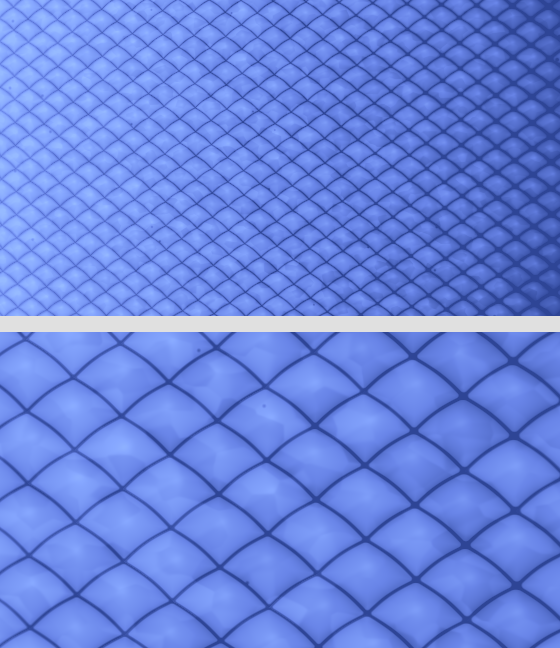
Top: the whole. Bottom: its middle third, enlarged.
Reproduce this texture procedurally as a Shadertoy shader.

```glsl
// Blue embossed plastic sheet: a diagonal lattice of domed cells with thin dark seams.

const vec2 SEAM_DOWN = vec2(0.0521, -0.0417);  // lattice step, down and right
const vec2 SEAM_UP = vec2(0.0509, 0.0359);     // lattice step, up and right
const vec2 LATTICE_ORIGIN = vec2(0.037, 0.067);
const float PERSPECTIVE = 0.07;                // cells grow to the right
const float SEAM_BOW = 0.05;                   // seams arch over each dome
const float SEAM_WIDTH = 0.0017;
const float SEAM_DEPTH = 0.31;
const float GROOVE_WIDTH = 0.0055;
const float GROOVE_DEPTH = 0.25;
const float CRUMPLE_SCALE = 2.6;
const float CRUMPLE_DEPTH = 0.16;
const float CELL_VARIATION = 0.06;
const float LIGHT_LEVEL = 0.57;
const float LIGHT_SLOPE = 0.35;                // fade from left to right
const float SPECK_SCALE = 16.0;
const float SPECK_RADIUS = 0.0022;
const float SPECK_CHANCE = 0.05;
const vec3 SHADOW_BLUE = vec3(0.18, 0.27, 0.59);
const vec3 BODY_BLUE = vec3(0.41, 0.52, 0.91);
const vec3 LIGHT_BLUE = vec3(0.59, 0.73, 1.05);
const float PI = 3.14159;

vec2 hash2(vec2 p) {
    vec3 h = fract(p.xyx * vec3(0.1031, 0.1030, 0.0973));
    h += dot(h, h.yzx + 33.33);
    return fract((h.xx + h.yz) * h.zy);
}

// Soft cellular noise: each patch keeps its own tone, blended at the borders.
float cellularTone(vec2 p) {
    vec2 id = floor(p), f = fract(p);
    float sum = 0.0, total = 0.0;
    for (int y = -1; y <= 1; y++)
    for (int x = -1; x <= 1; x++) {
        vec2 o = vec2(x, y);
        vec2 h = hash2(id + o);
        vec2 d = o + h - f;
        float w = exp(-14.0 * dot(d, d));
        sum += w * fract(h.x * 7.3 + h.y * 3.7);
        total += w;
    }
    return sum / total;
}

// Signed distance to the inside of a rounded cell, positive inside.
float cellInset(vec2 c, vec2 halfSize, float radius) {
    vec2 q = abs(c) - halfSize + radius;
    return radius - length(max(q, 0.0)) - min(max(q.x, q.y), 0.0);
}

float specks(vec2 p, float blur) {
    vec2 g = p * SPECK_SCALE;
    vec2 h = hash2(floor(g) + 71.0);
    vec2 center = 0.2 + 0.6 * hash2(floor(g) + 19.0);
    float d = length(fract(g) - center) / SPECK_SCALE;
    return step(h.x, SPECK_CHANCE) * (1.0 - smoothstep(0.0, SPECK_RADIUS + blur, d));
}

vec3 blueRamp(float tone) {
    vec3 low = mix(SHADOW_BLUE, BODY_BLUE, clamp(tone * 2.0, 0.0, 1.0));
    return mix(low, LIGHT_BLUE, clamp(tone * 2.0 - 1.0, 0.0, 1.0));
}

void mainImage(out vec4 fragColor, in vec2 fragCoord) {
    vec2 p = (fragCoord - 0.5 * iResolution.xy) / iResolution.y;
    float pixel = 1.0 / iResolution.y;

    // Lattice coordinates with mild perspective and arched seams
    vec2 sheet = p / (1.0 + PERSPECTIVE * p.x);
    vec2 q = inverse(mat2(SEAM_DOWN, SEAM_UP)) * (sheet - LATTICE_ORIGIN);
    vec2 arch = sin(PI * fract(q));
    q += SEAM_BOW * vec2(arch.y, -arch.x);
    vec2 id = floor(q);
    vec2 c = fract(q) - 0.5;
    vec2 rnd = hash2(id + 40.0);

    // Focus is sharp along the middle and soft toward both sides
    float defocus = smoothstep(0.15, 0.95, abs(p.x + 0.25 * p.y));
    float blur = pixel + 0.0035 * defocus;

    // Seams and the shaded groove beside them; corners fill in to the right
    float area = abs(SEAM_DOWN.x * SEAM_UP.y - SEAM_DOWN.y * SEAM_UP.x);
    vec2 cellSize = area / vec2(length(SEAM_UP), length(SEAM_DOWN));
    float radius = mix(0.004, 0.014, smoothstep(-0.1, 0.9, p.x));
    float inset = cellInset(c * cellSize, 0.5 * cellSize, radius);
    float seam = 1.0 - smoothstep(SEAM_WIDTH - blur, SEAM_WIDTH + blur, inset);
    seam *= mix(1.0, 0.75, defocus);
    float groove = exp(-max(inset, 0.0) / GROOVE_WIDTH);

    // Dome shading: broad glow, a slanted facet and a small glint
    vec2 s = (SEAM_DOWN * c.x + SEAM_UP * c.y) / length(SEAM_DOWN);
    vec2 glintAt = vec2(0.04, 0.06) + 0.14 * (rnd - 0.5);
    vec2 g = s - glintAt;
    float glow = exp(-9.0 * dot(s, s));
    float facet = smoothstep(-0.06, 0.06, g.y - 0.5 * g.x)
                * (1.0 - smoothstep(-0.02, 0.2, g.x + 0.4 * g.y));
    float glint = exp(-90.0 * dot(g, g));
    float crumple = cellularTone(q * CRUMPLE_SCALE) - 0.5;

    // Light falls from the left and fades toward the right corners
    float tone = LIGHT_LEVEL - LIGHT_SLOPE * p.x + 0.05 * p.y;
    tone -= 0.22 * smoothstep(0.75, 1.15, length(p)) * smoothstep(0.0, 0.6, p.x);
    tone += 0.10 * glow + 0.06 * facet + 0.08 * glint - 0.03;
    tone += CRUMPLE_DEPTH * crumple * (1.0 - 0.5 * defocus);
    tone += CELL_VARIATION * (rnd.x - 0.5);
    tone -= GROOVE_DEPTH * groove + SEAM_DEPTH * seam;
    tone -= 0.3 * specks(sheet, blur);

    fragColor = vec4(min(blueRamp(clamp(tone, 0.0, 1.0)), 1.0), 1.0);
}
```
